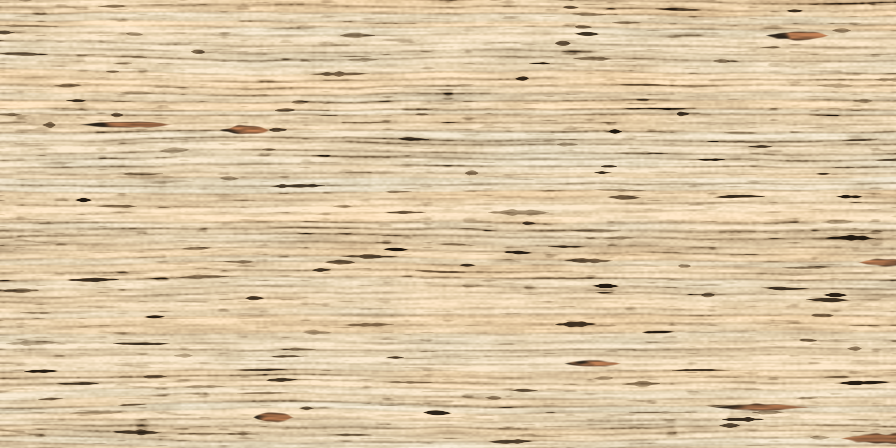
A Shadertoy shader for this texture:

```glsl
// Edge of a thick plywood stack: many thin pale veneers with brown glue lines.
// Warped horizontal layers carry stretched grain noise; tapered cracks follow
// the glue lines, and a few reddish knots with dark ends are scattered on top.

#define LAYERS 62.0
#define BASE_TONE 0.62
#define GLUE_DEPTH 2.5
#define GLUE_WIDTH 0.24
#define GRAIN_DEPTH 1.9
#define LAYER_CONTRAST 1.1
#define CRACK_CHANCE 0.30
#define CRACK_CELL 0.25
#define KNOTS 8

const vec3 LIGHT = vec3(0.96, 0.88, 0.76);
const vec3 CREAM = vec3(0.89, 0.81, 0.67);
const vec3 TAN = vec3(0.81, 0.72, 0.59);
const vec3 BROWN = vec3(0.70, 0.61, 0.48);
const vec3 UMBER = vec3(0.48, 0.39, 0.28);
const vec3 CHAR = vec3(0.12, 0.09, 0.06);
const vec3 KNOT_RED = vec3(0.64, 0.41, 0.26);

float hash(vec2 p) {
    vec3 q = fract(vec3(p.xyx) * 0.1031);
    q += dot(q, q.yzx + 33.33);
    return fract((q.x + q.y) * q.z);
}

float noise(vec2 p) {
    vec2 i = floor(p), f = fract(p);
    f = f * f * (3.0 - 2.0 * f);
    return mix(mix(hash(i), hash(i + vec2(1, 0)), f.x),
               mix(hash(i + vec2(0, 1)), hash(i + vec2(1, 1)), f.x), f.y);
}

// Wood colour by tone: 0 is pale, 5 is nearly black.
vec3 woodColor(float tone) {
    vec3 c = mix(LIGHT, CREAM, clamp(tone, -0.45, 1.0));
    c = mix(c, TAN, clamp(tone - 1.0, 0.0, 1.0));
    c = mix(c, BROWN, clamp(tone - 2.0, 0.0, 1.0));
    c = mix(c, UMBER, clamp(tone - 3.0, 0.0, 1.0));
    return mix(c, CHAR, clamp(tone - 4.0, 0.0, 1.0));
}

// Tapered crack on one glue line; d is the distance from it in layers.
float crack(float x, float d, float line, float blur) {
    float along = x / CRACK_CELL + 7.0 * hash(vec2(line, 5.0));
    vec2 cell = vec2(floor(along), line + 40.0);
    float halfLength = mix(0.06, 0.28, pow(hash(cell + 11.0), 1.6));
    float center = mix(0.3, 0.7, hash(cell + 23.0));
    float t = (fract(along) - center) / halfLength;
    float ragged = 0.6 + 0.8 * noise(vec2(x * 70.0, line * 3.7));
    float thickness = mix(0.14, 0.36, hash(cell + 37.0)) * (1.0 - t * t) * ragged;
    float mask = smoothstep(-blur, blur, thickness - abs(d)) * step(abs(t), 1.0);
    return mask * step(hash(cell), CRACK_CHANCE) * mix(0.45, 1.0, hash(cell + 51.0));
}

// Flat lens with a reddish middle and charred ends.
vec3 addKnot(vec3 color, vec2 p, float id, float aspect, float px) {
    vec2 center = vec2(hash(vec2(id, 61.0)) * aspect, hash(vec2(id, 83.0)));
    float halfLength = mix(0.03, 0.11, hash(vec2(id, 17.0)));
    float halfHeight = mix(0.006, 0.011, hash(vec2(id, 29.0)));
    vec2 q = (p - center) / vec2(halfLength, halfHeight);
    float rim = 1.0 - pow(abs(q.x), 2.5) + 0.5 * (noise(p * vec2(45, 90)) - 0.5);
    float mask = smoothstep(-px, px, (rim - abs(q.y)) * halfHeight);
    float side = hash(vec2(id, 47.0)) > 0.5 ? q.x : -q.x;
    float charred = smoothstep(0.1, 0.8, side + 0.9 * (noise(p * vec2(40, 130)) - 0.5));
    charred = max(charred, 0.6 * smoothstep(0.4, 1.0, abs(q.y)));
    vec3 heart = KNOT_RED * (0.75 + 0.5 * noise(p * vec2(30, 240)));
    return mix(color, mix(heart, CHAR, charred), mask * 0.92);
}

void mainImage(out vec4 fragColor, in vec2 fragCoord) {
    vec2 p = fragCoord / iResolution.y;
    float px = 1.0 / iResolution.y;
    float blur = max(LAYERS * px * 0.6, 0.08);

    // Uneven, slightly wavy layers
    float v = p.y * LAYERS + 1.3 * noise(vec2(p.x * 1.7, p.y * 9.0))
            + 0.3 * noise(vec2(p.x * 9.0, p.y * 25.0));
    float line = floor(v + 0.5);
    float d = v - line + 0.36 * (hash(vec2(line, 3.0)) - 0.5);
    float above = smoothstep(-blur, blur, d);
    float layer = mix(hash(vec2(line - 1.0, 9.0)), hash(vec2(line, 9.0)), above);
    float tint = mix(hash(vec2(line - 1.0, 19.0)), hash(vec2(line, 19.0)), above);

    // Veneer grain: long streaks, broad shading and fine speckle
    float tone = BASE_TONE + LAYER_CONTRAST * (layer - 0.5);
    tone += GRAIN_DEPTH * (noise(vec2(p.x * 14.0, p.y * 230.0)) - 0.5);
    tone += 1.0 * (noise(vec2(p.x * 4.0, p.y * 34.0) + 70.0) - 0.5);
    tone += 0.9 * (noise(p * vec2(120, 210) + 31.0) - 0.5);
    tone += 1.6 * smoothstep(0.76, 0.95, noise(vec2(p.x * 22.0, p.y * 190.0) + 150.0));

    // Glue lines that fade in and out along their length
    float strength = mix(0.35, 1.0, hash(vec2(line, 13.0)))
                   * mix(0.45, 1.3, noise(vec2(p.x * 7.0, line * 5.3)));
    float glue = smoothstep(GLUE_WIDTH + blur, 0.0, abs(d));
    tone += GLUE_DEPTH * strength * glue;

    float split = crack(p.x, d, line, blur);
    tone = mix(tone, 5.0, split);

    // Warm and cool veneers, then knots
    vec3 color = woodColor(tone);
    float warmth = tint - 0.5 + 0.7 * (noise(p * vec2(5, 30) + 90.0) - 0.5);
    color *= 1.0 + warmth * vec3(0.035, -0.015, -0.07);
    for (int i = 0; i < KNOTS; i++)
        color = addKnot(color, p, float(i) + 1.0, iResolution.x / iResolution.y, px);

    fragColor = vec4(clamp(color, 0.0, 1.0), 1.0);
}
```
